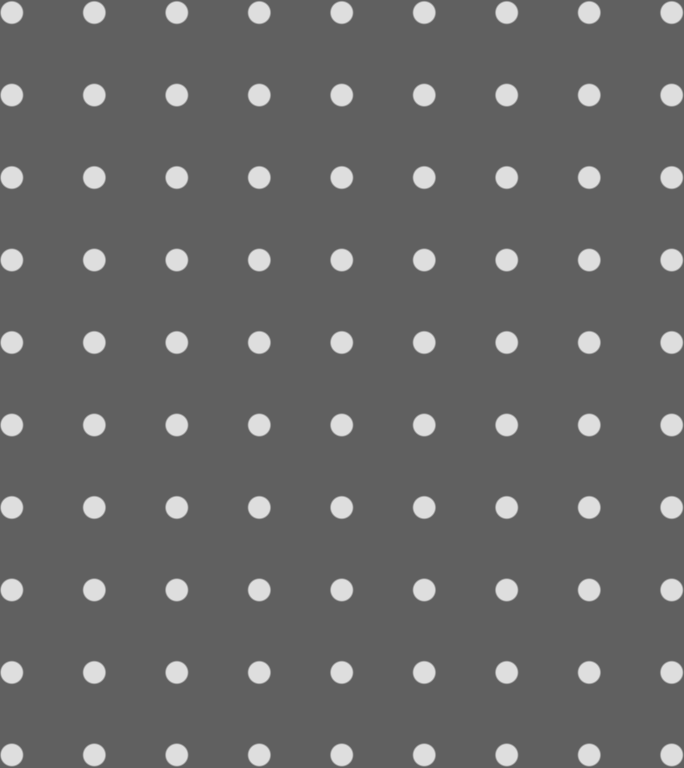
This pattern is drawn by a Shadertoy shader. Its source:

```glsl
// Lengths are fractions of the canvas height
const float PITCH = 0.1074;
const float DOT_RADIUS = 0.0146;
const float EDGE_SOFTNESS = 0.0016;
const vec2 GRID_OFFSET = vec2(-0.0003, 0.0003);
const vec3 GROUND_COLOR = vec3(0.378);
const vec3 DOT_COLOR = vec3(0.872);

// Signed distance to the nearest dot; columns centre on a dot, rows between two
float dotGridDistance(vec2 p) {
    vec2 cell = fract(p / PITCH + vec2(0.5, 0.0)) - 0.5;
    return length(cell * PITCH) - DOT_RADIUS;
}

void mainImage(out vec4 fragColor, in vec2 fragCoord) {
    // Centred coordinates
    vec2 p = (fragCoord - 0.5 * iResolution.xy) / iResolution.y - GRID_OFFSET;

    // Soft edge, never thinner than a pixel
    float edge = max(EDGE_SOFTNESS, 0.75 / iResolution.y);
    float coverage = 1.0 - smoothstep(-edge, edge, dotGridDistance(p));

    fragColor = vec4(mix(GROUND_COLOR, DOT_COLOR, coverage), 1.0);
}
```
